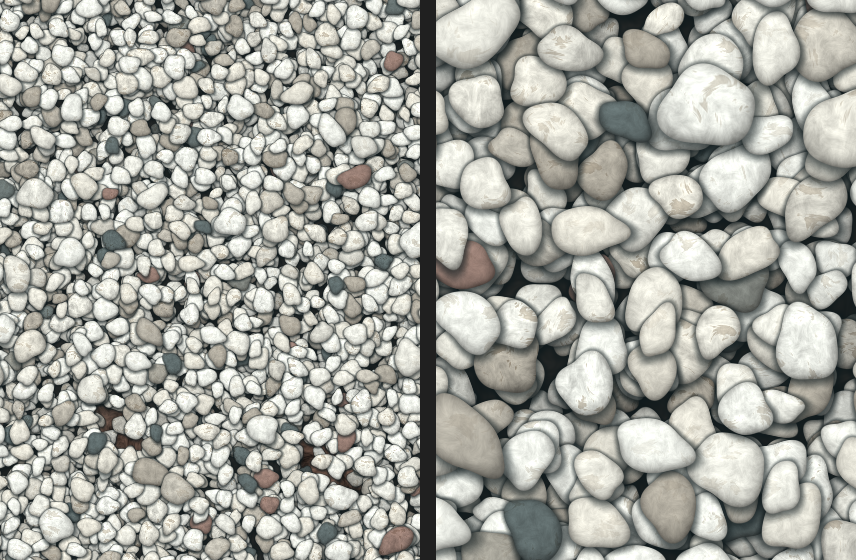
Left: the whole. Right: its middle third, enlarged.
Give the GLSL for this texture, as a Shadertoy shader.

```glsl
// Draws a bed of pale, rounded river pebbles with dark gaps and a little bare soil.
#define FILL_LAYERS 5
#define FINE_CELLS 26.0
#define COARSE_CELLS 18.5
#define LARGE_CELLS 12.5
#define LARGE_SHARE 0.13
#define JITTER 0.33
#define SHADOW_REACH 0.12
#define SHADOW_DEPTH 0.66
#define RIM_SHADE 0.36
#define SIDE_LIGHT 0.17
#define STAIN 0.2

const float TAU = 6.28318;
const vec3 SHADOW = vec3(0.06, 0.10, 0.11);
const vec3 SOIL = vec3(0.36, 0.28, 0.24);
const vec3 WHITE = vec3(0.95, 0.96, 0.93);
const vec3 CREAM = vec3(0.90, 0.89, 0.84);
const vec3 TAN_GREY = vec3(0.69, 0.67, 0.62);
const vec3 SLATE = vec3(0.38, 0.43, 0.43);
const vec3 RUST = vec3(0.60, 0.50, 0.46);

vec4 hash4(vec2 p) {
    vec4 h = fract(p.xyxy * vec4(0.1031, 0.1030, 0.0973, 0.1099));
    h += dot(h, h.wzxy + 33.33);
    return fract((h.xxyz + h.yzzw) * h.zywx);
}

mat2 rotation(float a) {
    return mat2(cos(a), sin(a), -sin(a), cos(a));
}

// Layered, warped sines for stains and grit
float mottle(vec2 p) {
    float sum = 0.0, amp = 0.5;
    for (int i = 0; i < 5; i++) {
        p = mat2(0.8, 0.6, -0.6, 0.8) * p * 1.9 + 1.3;
        p += 0.6 * sin(p.yx);
        sum += amp * sin(p.x) * sin(p.y);
        amp *= 0.7;
    }
    return sum;
}

// Bare patches near the lower edge
float soilPatch(vec2 p) {
    float waves = cos(14.0 * (p.x - 0.78) + sin(9.0 * (p.y - 0.22)))
                + cos(15.0 * (p.y - 0.22) + 3.0 * (p.x - 0.78));
    return smoothstep(1.4, 1.85, waves) * smoothstep(0.5, 0.25, p.y);
}

vec3 stoneColor(vec4 h) {
    vec3 tint = mix(CREAM, WHITE, smoothstep(0.0, 0.7, h.z));
    tint = mix(tint, TAN_GREY, smoothstep(0.74, 0.95, h.w));
    tint = mix(tint, SLATE, smoothstep(0.965, 0.98, h.w));
    return mix(tint, RUST, step(0.993, h.w));
}

// One stone and its contact shadow; d is the offset from its centre in cells
void addPebble(inout vec3 color, vec2 d, vec2 id, vec2 light, float depth, float pixel) {
    vec4 h = hash4(id), k = hash4(id + 71.3);
    mat2 turn = rotation(TAU * h.x);
    float size = mix(0.37, 0.58, h.y);
    float aspect = mix(0.58, 0.94, h.z);
    vec2 axes = size * vec2(1.0, aspect);
    vec2 q = (turn * d) / axes;

    // Ellipse with a softly uneven outline
    float a = atan(q.y, q.x);
    float outline = 1.0 + 0.075 * cos(3.0 * a + TAU * k.x)
                  + 0.045 * cos(4.0 * a + TAU * k.y)
                  + 0.02 * cos(5.0 * a + TAU * k.z);
    float e = length(q) / outline;
    float edge = (e - 1.0) * size * sqrt(aspect);

    float facing = dot(d, light) / (length(d) + 0.001);
    float reach = SHADOW_REACH * (1.0 - 0.5 * facing);
    float shade = 1.0 - smoothstep(-0.02, reach, edge);
    color = mix(color, SHADOW, SHADOW_DEPTH * shade);
    if (edge > pixel) return;

    // Domed shading, stains and fine specks
    vec2 outward = normalize((q / axes) * turn + 0.0001);
    float lit = 1.03 + SIDE_LIGHT * dot(outward, light) * e * e - RIM_SHADE * pow(e, 6.0);
    float grit = mottle(d * 3.0 + h.xy * 40.0);
    float grain = mottle(d * 7.0 + h.zw * 60.0);
    float stain = STAIN * (0.35 + 1.1 * k.y * k.y);
    vec3 stone = stoneColor(k) * lit * depth * (0.99 + 0.7 * stain * grit + 0.09 * grain);
    stone *= 1.0 - stain * vec3(0.9, 1.0, 1.12) * smoothstep(0.3, 0.6, grit);
    color = mix(color, stone, 1.0 - smoothstep(-0.7 * pixel, 0.7 * pixel, edge));
}

// A turned, jittered grid of stones
void addLayer(inout vec3 color, vec2 p, float cells, float share, float seed, float depth) {
    mat2 turn = rotation(0.4 + seed * 1.1);
    vec2 g = turn * p * cells;
    vec2 light = turn * normalize(vec2(-0.35, 1.0));
    for (int j = -1; j <= 1; j++)
    for (int i = -1; i <= 1; i++) {
        vec2 cell = floor(g) + vec2(i, j);
        vec2 id = cell + 100.0 + seed * 37.0;
        vec4 h = hash4(id + 19.7);
        vec2 center = cell + 0.5 + JITTER * (2.0 * h.xy - 1.0);
        float bare = soilPatch((center * turn) / cells);
        if (h.z < share * (1.0 - 0.8 * bare))
            addPebble(color, g - center, id, light, depth, cells / iResolution.x);
    }
}

void mainImage(out vec4 fragColor, in vec2 fragCoord) {
    vec2 p = fragCoord / iResolution.x;

    // Dark ground and gritty soil
    vec3 soil = SOIL * (0.85 + 0.7 * mottle(p * 24.0));
    vec3 color = mix(SHADOW, soil, 0.2 + 0.8 * soilPatch(p));

    // Stones from the buried ones up to the few large ones on top
    for (int n = 0; n < FILL_LAYERS; n++) {
        float t = float(n) / float(FILL_LAYERS - 1);
        addLayer(color, p, mix(FINE_CELLS, COARSE_CELLS, t), mix(0.88, 0.94, t),
                 float(n), mix(0.7, 1.0, smoothstep(0.0, 0.75, t)));
    }
    addLayer(color, p, LARGE_CELLS, LARGE_SHARE, 7.0, 0.98);
    fragColor = vec4(clamp(color, 0.0, 1.0), 1.0);
}
```
